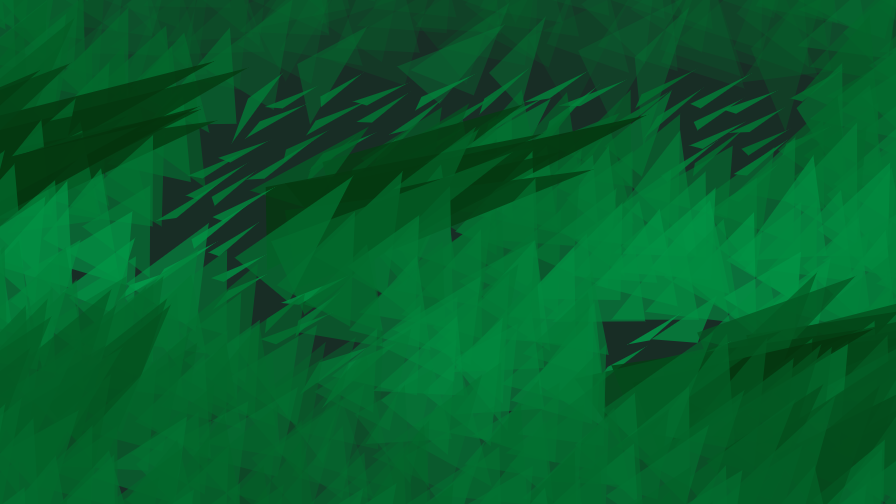
Reproduce this background procedurally as a Shadertoy shader.

```glsl
vec4 hash4(vec2 cell) {
    vec4 h = fract(cell.xyxy * vec4(0.1031, 0.1030, 0.0973, 0.1099));
    h += dot(h, h.wzxy + 33.33);
    return fract((h.xxyz + h.yzzw) * h.zywx);
}

// Soft elliptical patch, sheared so its long axis rises by the given slope
float patchAt(vec2 p, vec2 centre, vec2 radius, float slope) {
    vec2 q = p - centre;
    q.y -= slope * q.x;
    q /= radius;
    return exp(-dot(q, q));
}

// Long, dark slabs
float shadowField(vec2 p) {
    float s = patchAt(p, vec2(-0.18, 0.60), vec2(0.24, 0.08), 0.25);
    s += patchAt(p, vec2(0.62, 0.53), vec2(0.15, 0.09), 0.2);
    s += patchAt(p, vec2(1.40, 0.22), vec2(0.26, 0.05), 0.25);
    s += 0.36 * patchAt(p, vec2(0.05, 0.12), vec2(0.35, 0.17), 0.2);
    s += 0.42 * patchAt(p, vec2(1.55, 0.04), vec2(0.35, 0.13), 0.2);
    return smoothstep(0.12, 0.7, s);
}

// Bright bands of upright spikes
float glowField(vec2 p) {
    float g = patchAt(p, vec2(0.15, 0.42), vec2(0.42, 0.10), 0.1);
    g += patchAt(p, vec2(1.45, 0.39), vec2(0.50, 0.15), 0.1);
    g += 0.55 * patchAt(p, vec2(0.90, 0.17), vec2(0.24, 0.13), -0.2);
    return g;
}

// Openings where only slivers cover the ground
float gapField(vec2 p) {
    float g = patchAt(p, vec2(0.60, 0.69), vec2(0.33, 0.12), 0.35);
    g += patchAt(p, vec2(1.12, 0.77), vec2(0.50, 0.08), 0.03);
    g += patchAt(p, vec2(1.42, 0.70), vec2(0.14, 0.12), 0.0);
    g += patchAt(p, vec2(0.55, 0.34), vec2(0.17, 0.09), -0.6);
    g += patchAt(p, vec2(1.26, 0.29), vec2(0.12, 0.06), 0.0);
    g += 0.42 * patchAt(p, vec2(0.20, 0.42), vec2(0.40, 0.05), 0.1);
    return g;
}

// Faint, loosely turned triangles
float hazeField(vec2 p) {
    float top = smoothstep(0.80, 0.85, p.y) * smoothstep(-0.05, 0.25, p.x);
    top *= 1.0 - 0.6 * smoothstep(1.45, 1.75, p.x);
    return min(top + 0.8 * patchAt(p, vec2(0.68, 0.06), vec2(0.24, 0.15), 0.0), 1.0);
}

// Signed distance to a triangle along +x with a tilted base
float spikeDistance(vec2 q, float len, float halfWidth, float tilt) {
    float taper = halfWidth / len;
    float side = (abs(q.y) - halfWidth + taper * q.x) / sqrt(1.0 + taper * taper);
    float base = (tilt * q.y - q.x) / sqrt(1.0 + tilt * tilt);
    return max(side, base);
}

void mainImage(out vec4 fragColor, in vec2 fragCoord) {
    vec2 p = fragCoord / iResolution.y;
    vec2 spacing = vec2(0.10, 0.048);
    vec2 home = floor(p / spacing);
    vec3 color = vec3(0.095, 0.175, 0.145);

    // Paint from the upper rows down, so lower spikes lie in front
    for (int row = 3; row >= -7; row--) {
        for (int col = 2; col >= -7; col--) {
            vec2 cell = home + vec2(col, row);
            vec4 rnd = hash4(cell + 57.0);
            vec4 rnd2 = hash4(cell + 191.0);
            vec2 root = (cell + 0.5 + 0.7 * (rnd.xy - 0.5)) * spacing;
            root.x += 0.5 * spacing.x * mod(cell.y, 2.0);

            float shadow = shadowField(root);
            float haze = hazeField(root);
            float gap = smoothstep(0.34, 0.5, gapField(root) - 0.6 * shadow);
            gap *= 1.0 - haze;

            // Shape
            float angle = mix(mix(1.17, 0.29, shadow), 0.58, gap);
            angle += (rnd.z - 0.5) * mix(mix(0.34, 0.2, shadow), 0.9, haze);
            float len = mix(mix(0.21, 0.64, shadow), 0.13, gap);
            len = mix(len, 0.27, haze) * (0.7 + 0.3 * rnd.w);
            float halfWidth = mix(mix(0.083, 0.078, shadow), 0.009, gap);
            float tilt = (rnd2.x - 0.5) * mix(0.8, 5.0, gap);
            vec2 dir = vec2(cos(angle), sin(angle));
            vec2 q = p - root;
            q = vec2(dot(q, dir), dir.x * q.y - dir.y * q.x);
            float d = spikeDistance(q, len, halfWidth, tilt);
            float cover = clamp(0.5 - d * iResolution.y, 0.0, 1.0);

            // Shade and opacity
            float tone = 0.52 + 0.4 * glowField(root) - 0.52 * shadow;
            tone += 0.12 * gap + 0.2 * (rnd2.y - 0.5);
            vec3 green = mix(vec3(0.015, 0.20, 0.05), vec3(0.0, 0.62, 0.29), clamp(tone, 0.0, 1.0));
            float alpha = mix(mix(0.62, 0.82, shadow), 0.8, gap);
            alpha = mix(alpha, 0.2, haze);
            color = mix(color, green, cover * alpha);
        }
    }
    fragColor = vec4(color, 1.0);
}
```
